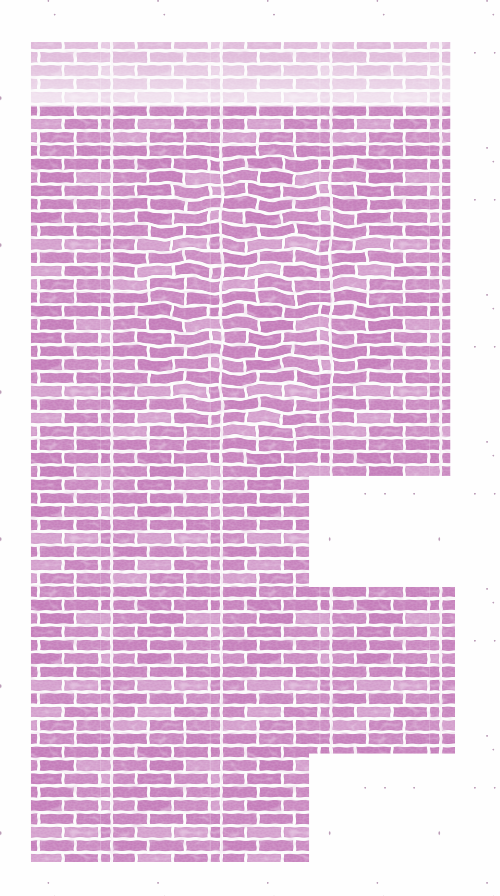
This texture is drawn by a WebGL 2 fragment shader. Its source:

```glsl
#version 300 es
precision highp float;
uniform vec2 u_resolution;
out vec4 outColor;

const vec2 TILE = vec2(0.1224, 0.16406);  // three bricks by eleven courses
const vec2 BRICK = TILE / vec2(3.0, 11.0);

float hash(vec2 p) {
  return fract(sin(dot(p, vec2(127.1, 311.7))) * 43758.55);
}

// Distance to the nearest scattered cell point
float cellular(vec2 p) {
  vec2 cell = floor(p), f = fract(p);
  float nearest = 2.0;
  for (int y = -1; y <= 1; y++)
    for (int x = -1; x <= 1; x++) {
      vec2 o = vec2(x, y);
      vec2 point = o + vec2(hash(cell + o), hash(cell + o + 57.0));
      nearest = min(nearest, length(point - f));
    }
  return nearest;
}

// Coverage of the box between two corners
float boxMask(vec2 p, vec2 lo, vec2 hi, float px) {
  vec2 d = abs(p - 0.5 * (lo + hi)) - 0.5 * (hi - lo);
  return 1.0 - smoothstep(-0.5 * px, 0.5 * px, max(d.x, d.y));
}

// Stepped outline of the wall, y measured downward
float wallMask(vec2 p, float px) {
  float wall = boxMask(p, vec2(0.0345, 0.047), vec2(0.345, 0.962), px);
  wall = max(wall, boxMask(p, vec2(0.3, 0.047), vec2(0.5026, 0.531), px));
  return max(wall, boxMask(p, vec2(0.3, 0.655), vec2(0.5078, 0.841), px));
}

vec3 brickwork(vec2 p, float px) {
  vec2 origin = vec2(0.1247, 0.1608);

  // Wandering joints in the upper middle, slight wobble elsewhere
  float bend = smoothstep(0.19, 0.09, length((p - vec2(0.29, 0.32)) * vec2(1.0, 0.75)));
  bend *= smoothstep(0.14, 0.19, p.y);
  vec2 sway = vec2(sin(p.y * 75.0 + p.x * 31.0) + 0.5 * sin(p.y * 163.0),
                   sin(p.x * 62.0 + p.y * 47.0) + 0.6 * sin(p.x * 149.0 - p.y * 38.0));
  vec2 ripple = sin(p.yx * vec2(610.0, 390.0) + 2.0 * sin(p * 240.0));
  vec2 q = p - origin + sway * bend * vec2(0.0014, 0.0021) + ripple * 0.0003;

  // Courses alternate, and two aligned ones meet where the tile restarts
  float course = mod(floor(q.y / BRICK.y), 11.0);
  float tileX = mod(q.x, TILE.x);
  float column = tileX / BRICK.x + mod(course, 2.0) / 3.0;
  vec2 id = vec2(floor(column), course);
  float tone = hash(id + 3.0);

  // Distances to the bed, upright and tile joints
  float bed = (0.5 - abs(fract(q.y / BRICK.y) - 0.5)) * BRICK.y;
  float upright = (0.5 - abs(fract(column) - 0.5)) * BRICK.x;
  float seam = min(tileX, TILE.x - tileX);
  vec2 inset = vec2(min(upright, seam), bed) - vec2(0.0017, 0.0018);
  float chip = 0.0007 * (hash(id + 19.0) - 0.5);
  float edge = min(inset.x, inset.y) + chip;
  float soft = max(0.0006, 0.6 * px);
  float face = smoothstep(-soft, soft, edge);

  // Mottled faces with worn, paler patches
  vec2 local = mod(p - origin, TILE);
  float grain = cellular(local * vec2(260.0, 400.0));
  float patches = cellular(local * vec2(75.0, 115.0) + 9.0);
  vec3 brick = mix(vec3(0.77, 0.49, 0.73), vec3(0.83, 0.62, 0.80),
                   clamp(0.65 * tone + 0.65 * grain - 0.12, 0.0, 1.0));
  float worn = smoothstep(0.55, 1.0, patches) * 0.45 + step(0.86, tone) * 0.25;
  brick = mix(brick, vec3(0.92, 0.82, 0.91), worn);
  brick = mix(brick, vec3(0.72, 0.45, 0.68), 0.35 * smoothstep(0.0012, 0.0, edge));
  vec3 mortar = mix(vec3(0.99), vec3(0.92, 0.84, 0.91), 0.5 * smoothstep(0.4, 0.9, patches));
  vec3 color = mix(mortar, brick, face);

  // Pale upright streaks beside each tile edge
  float straight = mod(p.x - origin.x + 0.02, TILE.x) - 0.02;
  float streak = smoothstep(0.0014, 0.0003, abs(straight));
  streak += 0.5 * smoothstep(0.0012, 0.0002, abs(straight + 0.0125));
  color = mix(color, vec3(0.96, 0.91, 0.95), 0.5 * min(streak, 1.0));

  // Bleached band along the top
  float bleach = mix(0.45, 0.72, smoothstep(0.047, 0.118, p.y));
  bleach *= 1.0 - smoothstep(-px, px, p.y - 0.119);
  return mix(color, vec3(0.99), bleach);
}

// Tiny flecks repeated on the tile lattice
float flecks(vec2 p, float px) {
  vec2 spots[6] = vec2[6](vec2(0.054, 0.001), vec2(0.061, 0.0163), vec2(0.0404, 0.0589),
                          vec2(0.0625, 0.0589), vec2(0.095, 0.0589), vec2(0.0007, 0.1095));
  float ink = 0.0;
  for (int i = 0; i < 6; i++) {
    vec2 d = mod(p - spots[i] + 0.5 * TILE, TILE) - 0.5 * TILE;
    d.y *= i == 5 ? 0.5 : 1.0;
    ink = max(ink, 1.0 - smoothstep(0.0004, 0.0004 + px, length(d)));
  }
  return ink;
}

void main() {
  float px = 1.0 / u_resolution.y;
  vec2 p = vec2(gl_FragCoord.x, u_resolution.y - gl_FragCoord.y) * px;
  vec3 ground = mix(vec3(0.995), vec3(0.62, 0.45, 0.60), 0.7 * flecks(p, px));
  outColor = vec4(mix(ground, brickwork(p, px), wallMask(p, px)), 1.0);
}
```
